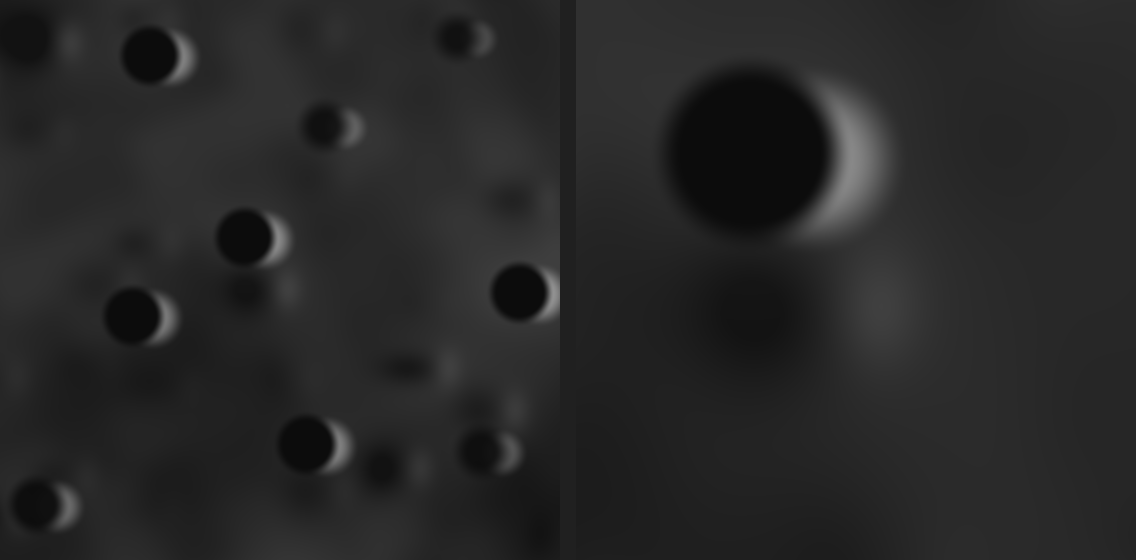
Left, the full canvas; right, a detail of the centre.
Reproduce this texture procedurally as a WebGL 1 fragment shader.

```glsl
precision highp float;
// Dark, softly mottled ground with round black pits lit along their right rims.

uniform vec2 u_resolution;

const float GROUND = 0.166;
const float PIT_BLACK = 0.047;
const float PIT_CELLS = 3.0;
const float SMUDGE_CELLS = 5.0;

float hash(vec2 p, float seed) {
  vec3 q = fract(vec3(p.xyx + seed * 7.13) * vec3(0.1031, 0.1030, 0.0973));
  q += dot(q, q.yzx + 33.33);
  return fract((q.x + q.y) * q.z);
}

vec2 hash2(vec2 p, float seed) {
  return vec2(hash(p, seed), hash(p, seed + 1.0));
}

// Value noise with quintic blending, centred on zero.
float noise(vec2 p, float seed) {
  vec2 cell = floor(p);
  vec2 f = fract(p);
  vec2 w = f * f * f * (f * (f * 6.0 - 15.0) + 10.0);
  float low = mix(hash(cell, seed), hash(cell + vec2(1.0, 0.0), seed), w.x);
  float high = mix(hash(cell + vec2(0.0, 1.0), seed), hash(cell + 1.0, seed), w.x);
  return mix(low, high, w.y) - 0.5;
}

vec2 rotate(vec2 p, float angle) {
  float c = cos(angle);
  float s = sin(angle);
  return vec2(c * p.x - s * p.y, s * p.x + c * p.y);
}

float softDisc(vec2 p, float radius, float blur) {
  return 1.0 - smoothstep(radius - blur, radius + blur, length(p));
}

float softBlob(vec2 p, vec2 size) {
  vec2 q = p / size;
  return exp(-dot(q, q));
}

float mottledGround(vec2 uv) {
  float broad = noise(rotate(uv, 0.6) * 4.0, 3.0);
  float medium = noise(rotate(uv, -0.4) * 9.0, 5.0);
  return GROUND + 0.13 * broad + 0.06 * medium;
}

// Faint dark stains, each with a paler echo on its right.
float addSmudges(float tone, vec2 uv) {
  vec2 home = floor(uv * SMUDGE_CELLS);
  for (int j = -1; j <= 1; j++) {
    for (int i = -1; i <= 1; i++) {
      vec2 cell = home + vec2(float(i), float(j));
      vec2 center = (cell + 0.15 + 0.7 * hash2(cell, 11.0)) / SMUDGE_CELLS;
      vec2 size = mix(vec2(0.028), vec2(0.055, 0.048), hash2(cell, 14.0));
      float strength = hash(cell, 17.0);
      strength *= strength;
      vec2 p = uv - center;
      tone -= 0.10 * strength * softBlob(p, size);
      tone += 0.08 * strength * softBlob(p - vec2(0.068, 0.0), vec2(0.026, 0.036));
    }
  }
  return max(tone, 0.07);
}

// One pit: pale rim, bright crescent on the right, then the black floor.
float addPit(float tone, vec2 p, float radius, float softness) {
  float blur = radius * mix(0.20, 0.60, softness);
  float halo = softBlob(p, vec2(radius * 1.5));
  tone += mix(0.035, 0.0, softness) * halo;
  vec2 lit = p - vec2(radius * mix(0.72, 1.1, softness), -radius * 0.08);
  float crescent = softDisc(lit, radius * 0.78, radius * 0.36);
  tone += mix(0.34, 0.12, softness) * crescent;
  float floorMask = softDisc(p, radius, blur);
  return mix(tone, PIT_BLACK, floorMask * mix(1.0, 0.85, softness));
}

float addPits(float tone, vec2 uv) {
  vec2 home = floor(uv * PIT_CELLS);
  for (int j = -1; j <= 1; j++) {
    for (int i = -1; i <= 1; i++) {
      vec2 cell = home + vec2(float(i), float(j));
      vec2 center = (cell + 0.18 + 0.64 * hash2(cell, 23.0)) / PIT_CELLS;
      float softness = smoothstep(0.35, 1.0, hash(cell, 29.0));
      float radius = mix(0.051, 0.034, softness);
      tone = addPit(tone, uv - center, radius, softness);
    }
  }
  return tone;
}

void main() {
  vec2 uv = gl_FragCoord.xy / min(u_resolution.x, u_resolution.y);
  float tone = mottledGround(uv);
  tone = addSmudges(tone, uv);
  tone = addPits(tone, uv);
  gl_FragColor = vec4(vec3(tone), 1.0);
}
```
